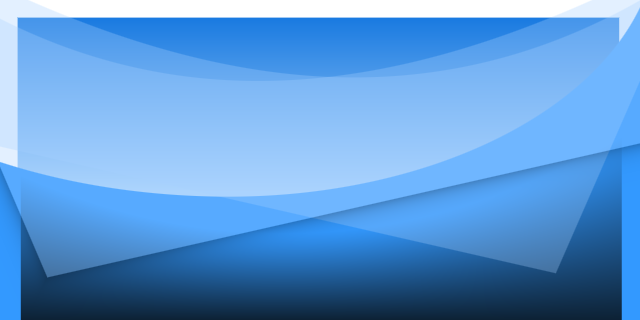
Write a Shadertoy shader that draws this background.

```glsl
// Draws two crossing translucent blue veils over framed gradients split by a rising wave.

// Lengths are in canvas heights; the canvas spans 2 by 1.
const vec3 WHITE      = vec3(1.0);
const vec3 SKY_TOP    = vec3(0.098, 0.478, 0.880);
const vec3 SKY_LOW    = vec3(0.686, 0.840, 0.988);
const vec3 SEA_BLUE   = vec3(0.200, 0.600, 1.000);
const vec3 SEA_DEEP   = vec3(0.050, 0.130, 0.205);
const vec3 VEIL_TINT  = vec3(0.650, 0.815, 1.000);
const float VEIL_ALPHA = 0.31;

const vec4 SKY_FRAME = vec4(0.055, 0.0, 1.935, 0.945);  // left, bottom, right, top
const vec4 SEA_FRAME = vec4(0.065, -1.0, 1.943, 2.0);
const float SKY_END = 0.40;        // height where the sky is palest

const vec2 WAVE_LOW = vec2(0.716, 0.3854);
const float WAVE_RISE = 0.8255;
const vec2 WAVE_REACH = vec2(1.445, 1.339);  // half widths: left, right

const vec2 ARC_A_LOW = vec2(0.807, 0.747);
const vec2 ARC_B_LOW = vec2(1.107, 0.758);
const float ARC_BEND = 0.270;
const float ARC_SKEW = 0.036;

const vec2 A_LEFT   = vec2(0.000, 0.479);
const vec2 A_CORNER = vec2(0.148, 0.133);
const vec2 A_RIGHT  = vec2(2.000, 0.552);
const vec2 B_LEFT   = vec2(0.000, 0.542);
const vec2 B_CORNER = vec2(1.737, 0.146);
const vec2 B_RIGHT  = vec2(2.000, 0.747);

const float SHADOW_SIZE = 0.026;
const float SHADOW_ALPHA = 0.24;

// Antialiased coverage of the region where d is positive
float cover(float d) {
    return clamp(d / max(fwidth(d), 1e-5) + 0.5, 0.0, 1.0);
}

// Signed distance to a line, positive on the left of a -> b
float leftOf(vec2 p, vec2 a, vec2 b) {
    vec2 along = normalize(b - a), q = p - a;
    return along.x * q.y - along.y * q.x;
}

float insideFrame(vec2 p, vec4 frame) {
    vec2 edge = min(p - frame.xy, frame.zw - p);
    return min(edge.x, edge.y);
}

float arcHeight(float x, vec2 low, float skew) {
    float dx = x - low.x;
    return low.y + dx * dx * (ARC_BEND + skew * dx);
}

// Elliptic wave, wider on its left side
float waveHeight(float x) {
    float dx = x - WAVE_LOW.x;
    float u = dx / (dx < 0.0 ? WAVE_REACH.x : WAVE_REACH.y);
    return WAVE_LOW.y + WAVE_RISE * (1.0 - sqrt(max(1.0 - u * u, 0.0)));
}

vec3 skyColor(vec2 p) {
    float fall = clamp((SKY_FRAME.w - p.y) / (SKY_FRAME.w - SKY_END), 0.0, 1.0);
    vec3 gradient = mix(SKY_TOP, SKY_LOW, fall);
    return mix(WHITE, gradient, cover(insideFrame(p, SKY_FRAME)));
}

// The deep shade starts higher toward both sides
vec3 seaColor(vec2 p) {
    float dx = p.x - 0.885;
    float start = 0.27 + 0.27 * dx * dx;
    float depth = clamp(1.0 - p.y / start, 0.0, 1.0);
    vec3 gradient = mix(SEA_BLUE, SEA_DEEP, depth);
    return mix(SEA_BLUE, gradient, cover(insideFrame(p, SEA_FRAME)));
}

void mainImage(out vec4 fragColor, in vec2 fragCoord) {
    vec2 p = fragCoord / iResolution.xy * vec2(2.0, 1.0);

    // Sky above the wave, sea below it
    vec3 color = mix(skyColor(p), seaColor(p), cover(waveHeight(p.x) - p.y));

    // Rear veil
    float sheetB = min(leftOf(p, B_LEFT, B_CORNER), leftOf(p, B_CORNER, B_RIGHT));
    float veilB = min(sheetB, arcHeight(p.x, ARC_B_LOW, ARC_SKEW) - p.y);
    color = mix(color, VEIL_TINT, VEIL_ALPHA * cover(veilB));

    // Front veil with a soft shadow below its straight edges
    float sheetA = min(leftOf(p, A_LEFT, A_CORNER), leftOf(p, A_CORNER, A_RIGHT));
    float veilA = min(sheetA, arcHeight(p.x, ARC_A_LOW, -ARC_SKEW) - p.y);
    float shadow = exp(-max(-sheetA, 0.0) / SHADOW_SIZE) * (1.0 - cover(sheetA));
    color *= 1.0 - SHADOW_ALPHA * shadow;
    color = mix(color, VEIL_TINT, VEIL_ALPHA * cover(veilA));

    fragColor = vec4(color, 1.0);
}
```
